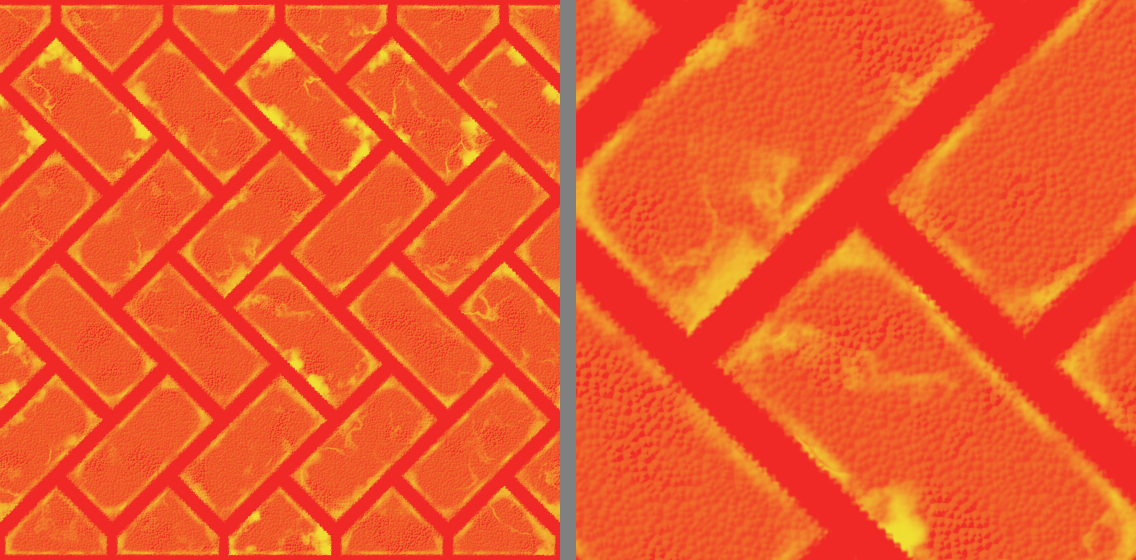
Left: the whole. Right: its middle third, enlarged.
A WebGL 2 fragment shader for this pattern:

```glsl
#version 300 es
precision highp float;
// Diagonal herringbone bricks with red joints, grainy orange faces and yellow wear, cut straight at top and bottom.

uniform vec2 u_resolution;
out vec4 fragColor;

const float COLUMNS = 5.0;        // repeats across; each is two lattice units wide
const float JOINT = 0.087;        // half joint width, lattice units
const float SOFTNESS = 0.016;     // half width of the joint edge blend
const float GRAIN_SCALE = 210.0;  // grain cells across the canvas
const float GRAIN_DEPTH = 0.20;
const float FACE_LEVEL = 0.245;   // position of the plain face on the colour ramp
const float WEAR_LEVEL = 0.96;
const float WEAR_REACH = 0.27;    // how far blots spread in from the joints
const float VEIN_WIDTH = 0.17;
const vec3 RED = vec3(0.94, 0.155, 0.15);
const vec3 YELLOW = vec3(0.94, 0.93, 0.20);

struct Brick {
  vec2 gap;     // distances to the two nearest kinds of side
  vec2 centre;
};

vec2 hash2(vec2 p) {
  vec3 h = fract(p.xyx * vec3(0.1031, 0.1030, 0.0973));
  h += dot(h, h.yzx + 33.33);
  return fract((h.xx + h.yz) * h.zy);
}

// Cellular noise: distances to the nearest and second nearest points.
vec2 cellular(vec2 p) {
  vec2 cell = floor(p);
  vec2 nearest = vec2(9.0);
  for (int j = -1; j <= 1; j++) {
    for (int i = -1; i <= 1; i++) {
      vec2 c = cell + vec2(i, j);
      float d = length(c + hash2(c) - p);
      nearest = d < nearest.x ? vec2(d, nearest.x) : vec2(nearest.x, min(nearest.y, d));
    }
  }
  return nearest;
}

// Layered sines, roughly -1 to 1.
float mottle(vec2 p) {
  float sum = 0.0, amplitude = 0.5;
  for (int i = 0; i < 5; i++) {
    p = mat2(0.8, 0.6, -0.6, 0.8) * p * 1.8 + 1.3;
    sum += amplitude * sin(p.x + 1.4 * sin(p.y));
    amplitude *= 0.6;
  }
  return sum;
}

// Five-sided bricks close the top and bottom rows; 2 by 1 bricks fill the rest.
Brick findBrick(vec2 p) {
  float lastRow = 2.0 * COLUMNS - 1.0;
  bool top = p.y < 0.5 * lastRow;
  vec2 e = top ? p : vec2(p.x + 1.0, lastRow - p.y);
  float across = mod(e.x, 2.0) - 1.0;
  float side = 1.0 - abs(across);
  if (e.y < side) {
    vec2 gap = vec2(min(side, e.y + 0.5), 0.5 * (side - e.y));
    return Brick(gap, vec2(p.x - across, top ? 0.0 : lastRow));
  }
  vec2 q = 0.5 * vec2(p.x + p.y, p.y - p.x);
  vec2 cell = floor(q);
  float k = mod(cell.x + cell.y, 4.0);
  bool falling = k < 2.0;
  vec2 halfSize = falling ? vec2(1.0, 0.5) : vec2(0.5, 1.0);
  vec2 c = cell - (falling ? vec2(k, 0.0) : vec2(0.0, k - 2.0)) + halfSize;
  return Brick(halfSize - abs(q - c), vec2(c.x - c.y, c.x + c.y));
}

void main() {
  vec2 uv = gl_FragCoord.xy / u_resolution;
  vec2 p = vec2(uv.x, 1.0 - uv.y) * 2.0 * COLUMNS - vec2(1.0, 0.5);
  Brick brick = findBrick(p);

  // Each brick samples its own patch of noise, wrapping left to right.
  vec2 seed = hash2(vec2(mod(brick.centre.x, 2.0 * COLUMNS), brick.centre.y) + 17.0);
  vec2 local = p - brick.centre + 40.0 * seed;

  // Embossed grain on the face, with darker clouds.
  vec2 g = uv * GRAIN_SCALE;
  float grain = cellular(g).x - cellular(g + vec2(0.3, -0.3)).x;
  float cloud = mottle(local * 1.6 + 5.0);
  float speck = smoothstep(0.15, 0.8, cloud) * smoothstep(0.0, 0.25, -grain);
  float face = FACE_LEVEL + GRAIN_DEPTH * grain + 0.02 * mottle(local * 9.0) - 0.14 * speck;

  // Distance in from the joint, pulled lower at corners so that wear pools there.
  float inset = min(brick.gap.x, brick.gap.y) - JOINT;
  float corner = max(0.25 - abs(brick.gap.x - brick.gap.y), 0.0);
  float depth = inset - corner * corner;

  // Wear: a thin rim, blots along the joints and branching veins.
  float amount = mix(0.3, 1.0, seed.x);
  float fine = mottle(local * 4.0);
  float spread = amount * smoothstep(-0.1, 0.8, mottle(local * 1.5) + 0.3 * fine);
  float rim = smoothstep(0.0, 0.035, inset) * (1.0 - smoothstep(0.035, 0.10, depth));
  rim *= clamp(0.36 + 0.35 * fine, 0.08, 0.8);
  float reach = 0.03 + WEAR_REACH * spread;
  float blot = spread * (1.0 - smoothstep(0.2 * reach, reach, depth));
  vec2 warp = 0.22 * vec2(mottle(local * 2.2), mottle(local * 2.2 + 7.0));
  vec2 cells = cellular((local + warp) * 1.4);
  float vein = 1.0 - smoothstep(0.0, VEIN_WIDTH, cells.y - cells.x);
  vein *= 0.75 * amount * smoothstep(0.05, 0.75, mottle(local * 1.1 + 2.0) + 0.15 * fine);
  vein *= 1.0 - 0.6 * smoothstep(0.15, 0.4, depth);
  float wear = clamp(max(rim, max(blot, vein)), 0.0, 1.0);

  float level = mix(face, WEAR_LEVEL, wear);
  level *= smoothstep(-SOFTNESS, SOFTNESS, inset + 0.02 * grain);
  fragColor = vec4(mix(RED, YELLOW, clamp(level, 0.0, 1.0)), 1.0);
}
```
